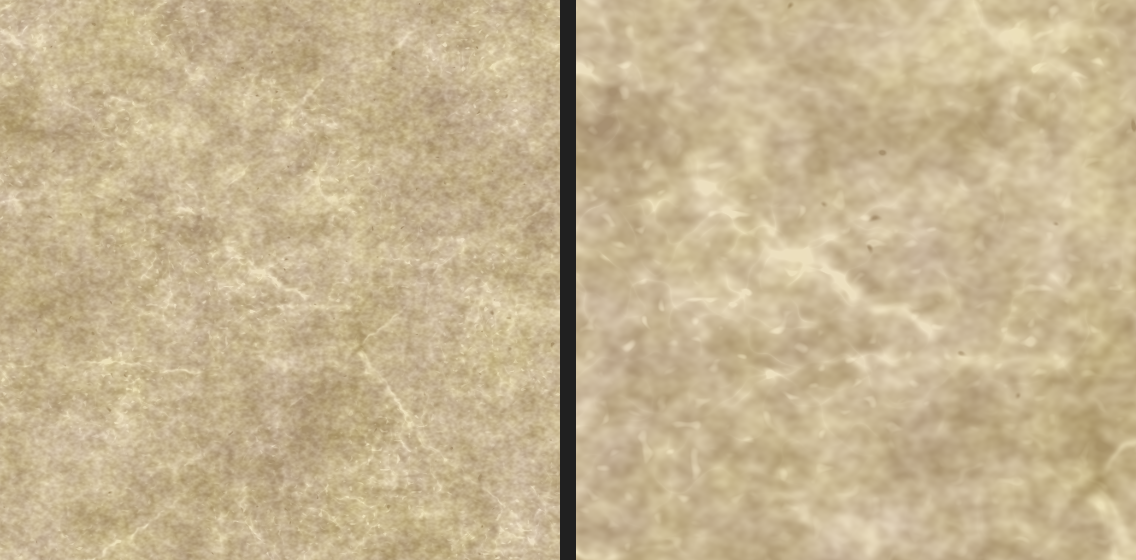
Left, the full canvas; right, a detail of the centre.
Reproduce this texture procedurally as a WebGL 2 fragment shader.

```glsl
#version 300 es
precision highp float;

#define MEAN_COLOR vec3(0.783, 0.713, 0.574)
#define TONE_STEP vec3(0.040, 0.045, 0.047)
#define CLOUD_AMOUNT 2.1
#define MOTTLE_AMOUNT 2.2
#define GRAIN_AMOUNT 2.3
#define CRACKLE_AMOUNT 2.3
#define VEIN_AMOUNT 2.3
#define VEIN_WIDTH 0.0027
#define VEIN_COUNT 8
#define FLECK_AMOUNT 2.6
#define PIT_AMOUNT 3.4
#define TONE_BIAS 0.58

uniform vec2 u_resolution;
out vec4 fragColor;

uvec2 scramble(uvec2 v) {
  v = v * 1664525u + 1013904223u;
  v.x += v.y * 1664525u;
  v.y += v.x * 1664525u;
  v ^= v >> 16u;
  v.x += v.y * 1664525u;
  v.y += v.x * 1664525u;
  return v ^ (v >> 16u);
}

vec2 hash2(vec2 cell) {
  return vec2(scramble(uvec2(ivec2(cell))) >> 8u) / 16777216.0;
}

float cornerSlope(vec2 cell, vec2 offset) {
  float angle = 6.28319 * hash2(cell).x;
  return dot(vec2(cos(angle), sin(angle)), offset);
}

float gradientNoise(vec2 p) {
  vec2 i = floor(p), f = p - i;
  vec2 u = f * f * f * (f * (f * 6.0 - 15.0) + 10.0);
  vec2 e = vec2(0.0, 1.0);
  return mix(mix(cornerSlope(i, f), cornerSlope(i + e.yx, f - e.yx), u.x),
             mix(cornerSlope(i + e, f - e), cornerSlope(i + 1.0, f - 1.0), u.x), u.y);
}

float fbm(vec2 p, int octaves) {
  float sum = 0.0, gain = 1.0;
  for (int i = 0; i < octaves; i++) {
    sum += gain * gradientNoise(p);
    p = mat2(1.6, 1.2, -1.2, 1.6) * p + 17.3;
    gain *= 0.6;
  }
  return sum;
}

vec2 warp(vec2 p, float seed) {
  return vec2(gradientNoise(p + seed), gradientNoise(p + seed + 41.7));
}

// Thin lines along the zero contours of a noise field
float crackle(vec2 p, float width) {
  return exp(-abs(gradientNoise(p)) / width);
}

// Sparse round pits, at most one per grid cell
float pits(vec2 p, float cells, float share, float radius) {
  vec2 cell = floor(p * cells);
  vec2 pick = hash2(cell + 300.0);
  vec2 center = 0.3 + 0.4 * hash2(cell + 800.0);
  float size = radius * (0.5 + pick.y);
  float soft = 0.0012 + 0.5 / u_resolution.y;
  float d = length(fract(p * cells) - center) / cells;
  return step(pick.x, share) * (1.0 - smoothstep(size - soft, size + soft, d));
}

// Long broken veins in three crossing directions
float veins(vec2 p) {
  float sum = 0.0;
  for (int i = 0; i < VEIN_COUNT; i++) {
    float k = float(i);
    float angle = 0.85 * sin(2.1 * k - 1.1) - 0.06;
    vec2 dir = vec2(cos(angle), sin(angle));
    vec2 rel = p - fract(0.5 + k * vec2(0.7549, 0.5698));
    float along = dot(rel, dir);
    float d = abs(dot(rel, vec2(-dir.y, dir.x)));
    float reach = 0.62 / (1.0 + 0.12 * k);
    float fade = 1.0 - smoothstep(0.5 * reach, reach, abs(along));
    float patchy = gradientNoise(vec2(along * 11.0, k * 7.3 + 0.4));
    float width = VEIN_WIDTH * (1.0 + 1.2 * patchy);
    float core = exp(-d * d / (width * width)) * smoothstep(-0.4, 0.4, patchy);
    sum += fade * (core + 0.32 * exp(-d / 0.012));
  }
  return min(sum, 1.4);
}

void main() {
  vec2 p = gl_FragCoord.xy / u_resolution.y;
  vec2 ragged = 0.011 * warp(p * 24.0, 3.0) + 0.006 * warp(p * 80.0, 9.0);
  vec2 bent = p + 0.045 * warp(p * 4.5, 21.0) + ragged;

  // Soft clouds, mottling and crisp grain
  float tone = CLOUD_AMOUNT * fbm(bent * vec2(2.6, 3.4) + 5.0, 3);
  tone += MOTTLE_AMOUNT * fbm(bent * vec2(15.0, 19.0) + 31.0, 3);
  tone += GRAIN_AMOUNT * fbm(p * vec2(72.0, 92.0) + 0.3 * ragged, 2);

  // Pale web and veins, broken up by the grain
  float web = smoothstep(-0.2, 0.4, fbm(p * 5.0 + 63.0, 2));
  float breakup = gradientNoise(p * 52.0 + 8.0);
  float lines = crackle(bent * 7.0 + 11.0, 0.03) + 0.9 * crackle(bent * 16.0 + 47.0, 0.05)
              + 0.6 * crackle(bent * 34.0 + 83.0, 0.09);
  tone += CRACKLE_AMOUNT * (0.15 + 0.85 * web) * lines * max(0.0, 0.65 + 1.5 * breakup);
  tone += VEIN_AMOUNT * veins(bent) * max(0.0, 0.8 + 1.3 * breakup);

  // Irregular light flecks and dark pits
  float fleck = smoothstep(0.28, 0.55, gradientNoise((p + 0.4 * ragged) * vec2(95.0, 120.0) + 19.0));
  tone += FLECK_AMOUNT * (0.35 + 0.65 * web) * fleck;
  tone -= PIT_AMOUNT * pits(p + ragged, 38.0, 0.07, 0.0016);

  tone = clamp(tone - TONE_BIAS, -3.2, 3.6);
  float tint = gradientNoise(p * 7.0 + 90.0) + 0.8 * gradientNoise(p * 38.0 + 70.0);
  vec3 color = MEAN_COLOR + TONE_STEP * tone + tint * vec3(0.0, -0.006, 0.045);
  fragColor = vec4(color, 1.0);
}
```
